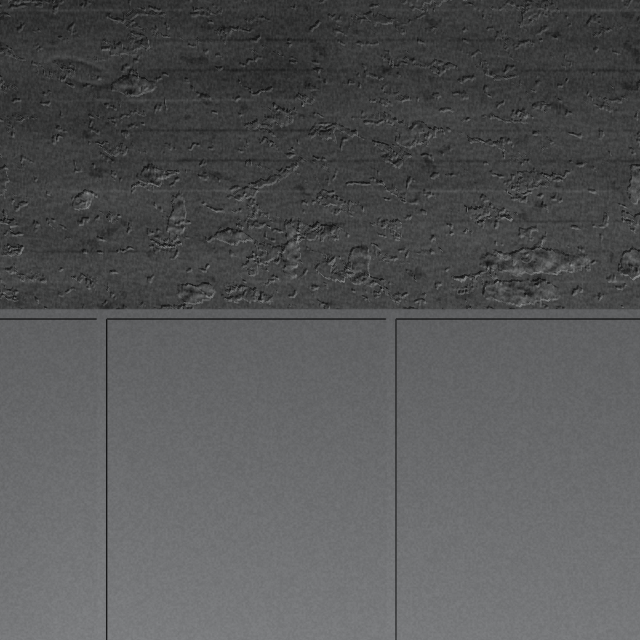
Write a Shadertoy shader that draws this texture.

```glsl
// Rough board-marked concrete above a row of smooth grey panels.
// Cellular noise and warped sines carve a height field lit from above;
// the panels are a soft gradient cut by repeated thin seams.
const float WALL_BASE = 0.517;
const float JOINT_Y = 0.5015;
const float PANEL_WIDTH = 0.452;
const float FIRST_SEAM = 0.1667;
// Damaged areas: centre, half extent
const vec4 CHIPS[12] = vec4[12](
    vec4(0.453, 0.612, 0.012, 0.046), vec4(0.562, 0.588, 0.018, 0.030),
    vec4(0.835, 0.591, 0.084, 0.019), vec4(0.815, 0.543, 0.060, 0.018),
    vec4(0.308, 0.543, 0.028, 0.014), vec4(0.368, 0.628, 0.030, 0.010),
    vec4(0.238, 0.727, 0.022, 0.014), vec4(0.278, 0.660, 0.012, 0.038),
    vec4(0.988, 0.588, 0.018, 0.022), vec4(0.993, 0.710, 0.012, 0.030),
    vec4(0.208, 0.866, 0.034, 0.013), vec4(0.130, 0.686, 0.016, 0.014));

float hash(vec2 p) {
    vec3 q = fract(p.xyx * 0.1031);
    q += dot(q, q.yzx + 33.33);
    return fract((q.x + q.y) * q.z);
}

// Distance to the nearest scattered point
float cellular(vec2 p) {
    vec2 cell = floor(p), local = fract(p);
    float nearest = 2.0;
    for (int j = -1; j <= 1; j++)
    for (int i = -1; i <= 1; i++) {
        vec2 o = vec2(i, j);
        vec2 site = o + vec2(hash(cell + o), hash(cell + o + 57.0));
        nearest = min(nearest, length(site - local));
    }
    return nearest;
}

// Layered sines, roughly -1 to 1
float waves(vec2 p) {
    float sum = 0.0, amp = 0.5;
    for (int i = 0; i < 5; i++) {
        sum += amp * sin(p.x + 1.7 * sin(p.y)) * cos(p.y * 1.1 + sin(p.x * 0.7));
        p = mat2(1.5, 1.1, -1.1, 1.5) * p + 2.3;
        amp *= 0.62;
    }
    return sum;
}

// Smooth speckle, -0.5 to 0.5
float grain(vec2 p) {
    vec2 c = floor(p), f = smoothstep(0.0, 1.0, fract(p));
    float low = mix(hash(c), hash(c + vec2(1, 0)), f.x);
    float high = mix(hash(c + vec2(0, 1)), hash(c + 1.0), f.x);
    return mix(low, high, f.y) - 0.5;
}

// Ragged cover of the damaged areas
float damage(vec2 p) {
    float sum = 0.0;
    vec2 bent = p + 0.008 * vec2(waves(p * 60.0), waves(p * 75.0 + 9.0));
    for (int i = 0; i < 12; i++) {
        vec2 q = (bent - CHIPS[i].xy) / CHIPS[i].zw;
        sum += smoothstep(1.6, 0.3, dot(q, q));
    }
    return smoothstep(0.25, 0.6, min(sum, 1.0) + 0.55 * waves(p * vec2(85.0, 120.0)) * sum);
}

// Height of the concrete: pits, torn flakes, fine roughness, a long scar
float relief(vec2 p) {
    float wear = damage(p);
    vec2 warp = 0.5 * vec2(waves(p * 48.0), waves(p * 41.0 + 5.0));
    float pits = cellular(p * vec2(23.0, 31.0) + warp);
    float crumbs = cellular(p * vec2(62.0, 84.0) + warp);
    float torn = waves(p * vec2(31.0, 56.0) + 2.0 * warp);
    float cluster = waves(p * vec2(8.0, 13.0) + 4.0);
    float h = -0.9 * smoothstep(0.22, 0.08, pits + 0.12 * crumbs);
    h -= 0.9 * smoothstep(0.44, 0.66, torn + 0.45 * cluster) * (0.4 + crumbs);
    h += 0.20 * waves(p * vec2(110.0, 180.0)) - wear * (0.35 + 1.1 * crumbs);
    vec2 s = (p - vec2(0.126, 0.888)) * mat2(0.95, -0.3, 0.3, 0.95);
    float scar = length(s / vec2(0.052, 0.017));
    return h + 0.9 * exp(-pow((scar - 0.9) * 4.0, 2.0));
}

vec3 concrete(vec2 p) {
    float wear = damage(p);
    vec2 toLight = vec2(-0.0009, 0.0014);
    float slope = relief(p - toLight) - relief(p + toLight);
    float low = smoothstep(1.0, 0.6, p.y);
    float tone = mix(0.213, 0.262, low) + 0.034 * waves(p * vec2(4.0, 17.0));
    vec2 stain = (p - vec2(0.43, 0.91)) * vec2(11.0, 15.0);
    tone -= 0.035 * exp(-dot(stain, stain));
    // Board joints: two shadowed, then one bright, each broken along its run
    float row = (1.0 - p.y + 0.0012 * waves(p * vec2(9.0, 3.0))) / 0.0472 - 0.33;
    float id = floor(row + 0.5);
    float edge = exp(-pow((row - id) * 20.0, 2.0));
    float polarity = mod(id, 3.0) < 0.5 ? 0.055 : -0.055;
    tone += edge * polarity * clamp(0.5 + waves(vec2(p.x * 9.0, id * 2.7)), 0.0, 1.1);
    tone += 0.016 * (row - id) * sin(id * 2.4);
    // Shadowed hollows and lit flakes
    tone += clamp(slope * 0.17, -0.15, 0.20) * mix(0.7, 1.0, low);
    tone -= 0.06 * smoothstep(0.45, 0.8, waves(p * vec2(37.0, 52.0) + 7.0));
    tone += wear * (0.02 + 0.13 * waves(p * vec2(95.0, 120.0) + 3.0));
    tone += 0.065 * grain(p * vec2(400.0, 250.0)) + 0.03 * grain(p * 512.0);
    return max(tone, 0.09) * vec3(0.99, 1.0, 1.0);
}

vec3 panels(vec2 p, float soft) {
    float depth = clamp(1.0 - p.y / JOINT_Y, 0.0, 1.0);
    float tone = mix(0.372, 0.482, depth) + 0.022 * depth * (0.45 - p.x);
    tone -= 0.02 * smoothstep(0.12, 0.0, p.x) * depth;
    tone += 0.036 * grain(p * 330.0) + 0.024 * grain(p * 512.0);
    float x = mod(p.x - FIRST_SEAM, PANEL_WIDTH), beforeSeam = PANEL_WIDTH - x;
    float below = 1.0 - smoothstep(JOINT_Y - soft, JOINT_Y + soft, p.y);
    float seam = 1.0 - smoothstep(0.0, 0.0005 + soft, min(x, beforeSeam));
    float joint = 1.0 - smoothstep(0.0, 0.0006 + soft, abs(p.y - JOINT_Y));
    joint *= smoothstep(0.0155 - soft, 0.0155 + soft, beforeSeam);
    tone += 0.010 * (1.0 - smoothstep(0.013, 0.016, beforeSeam)) * below;
    float seamDepth = p.x < 0.4 ? 0.85 : 0.66;
    tone *= 1.0 - max(seam * below * seamDepth, joint * 0.74);
    return tone * vec3(0.99, 1.0, 1.015);
}

void mainImage(out vec4 fragColor, in vec2 fragCoord) {
    vec2 uv = fragCoord / iResolution.xy;
    float soft = max(1.0 / iResolution.y, 0.0014);
    float wall = smoothstep(WALL_BASE - soft, WALL_BASE + soft, uv.y);
    vec3 color = mix(panels(uv, soft), concrete(uv), wall);
    fragColor = vec4(clamp(color, 0.0, 1.0), 1.0);
}
```
